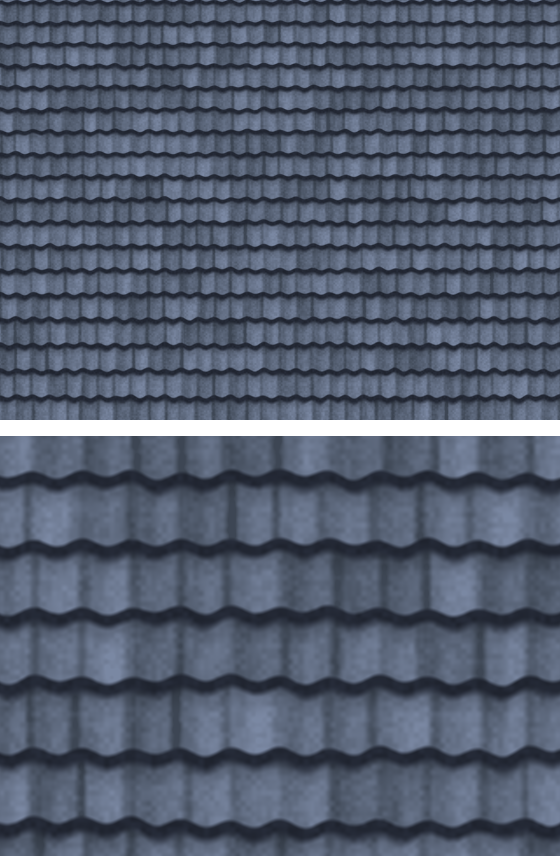
Top, the full canvas; bottom, a detail of the centre.
A WebGL 1 fragment shader for this texture:

```glsl
precision highp float;
// Slate-blue roof of rolled tiles in straight columns and overlapping courses.
// Courses widen towards the eaves; each wavy lower edge casts a short shadow.
// Hashed tones, warped joints, streaks and grain weather the single tiles.

uniform vec2 u_resolution;

#define COLUMNS 34.0
#define FIRST_EDGE 0.0087
#define COURSE_HEIGHT 0.0487
#define COURSE_GROWTH 0.0004
#define EDGE_WAVE 0.050
#define JOINT_WARP 0.36
#define TONE_RANGE 0.46
#define GRAIN 0.24
#define SHADOW_COLOR vec3(0.135, 0.155, 0.203)
#define SLATE_DARK vec3(0.235, 0.270, 0.322)
#define SLATE_LIGHT vec3(0.470, 0.522, 0.625)

const float TAU = 6.28318;

float hash(vec2 p) {
  return fract(sin(dot(p, vec2(127.1, 311.7))) * 43758.5453);
}

float noise(vec2 p) {
  vec2 i = floor(p);
  vec2 f = fract(p);
  f = f * f * (3.0 - 2.0 * f);
  return mix(mix(hash(i), hash(i + vec2(1.0, 0.0)), f.x),
             mix(hash(i + vec2(0.0, 1.0)), hash(i + vec2(1.0, 1.0)), f.x), f.y);
}

// Continuous course number, counted downwards from the first edge
float courseAt(float depth) {
  float y = depth - FIRST_EDGE;
  y -= 0.003 * sin(TAU * y / 0.943);
  float root = sqrt(COURSE_HEIGHT * COURSE_HEIGHT + 4.0 * COURSE_GROWTH * y);
  return (root - COURSE_HEIGHT) / (2.0 * COURSE_GROWTH);
}

// Brightness across one tile: joint of given depth, shallow pan, raised roll
float rollProfile(float u, float jointDepth) {
  float joint = 1.0 - smoothstep(0.0, 0.20, min(u, 1.0 - u));
  float roll = smoothstep(0.25, 0.60, u) * (1.0 - smoothstep(0.78, 1.0, u));
  return 0.20 * roll - jointDepth * joint;
}

void main() {
  vec2 uv = gl_FragCoord.xy / u_resolution;
  float across = uv.x * COLUMNS;

  // Wavy course edges, with small uneven sagging
  float wave = EDGE_WAVE * sin(TAU * (across - 0.25));
  float level = courseAt(1.0 - uv.y) + 0.10 - wave;
  float edge = floor(level + 0.5);
  level += 0.08 * (noise(vec2(across * 1.3, edge * 7.0)) - 0.5);
  float course = floor(level);
  float t = fract(level);

  // Tile column with slightly uneven joints
  float tileX = across + JOINT_WARP * (noise(vec2(across * 0.8, course * 5.0)) - 0.5);
  float column = floor(tileX);
  float u = fract(tileX);

  // Tone of each tile, blended at its left joint; joints vary in depth
  float tone = mix(hash(vec2(column - 1.0, course)), hash(vec2(column, course)),
                   smoothstep(0.0, 0.14, u));
  float jointDepth = 0.12 + 0.30 * hash(vec2(floor(tileX + 0.5), course + 40.0));

  // Weathering: vertical streaks and fine grain
  float streak = noise(vec2(uv.x * 130.0, course * 3.0 + t * 1.2)) - 0.5;
  float grain = noise(uv * vec2(320.0, 240.0)) - 0.5;
  float light = 0.48 + TONE_RANGE * (tone - 0.5) + rollProfile(u, jointDepth)
              + 0.20 * streak + GRAIN * grain;
  vec3 color = mix(SLATE_DARK, SLATE_LIGHT, clamp(light, 0.0, 1.0));
  color *= mix(0.86, 1.02, smoothstep(0.15, 0.50, t));

  // Shadow below the overlapping edge, uneven in length
  float reach = 0.20 + 0.10 * noise(vec2(across * 1.7, edge * 11.0));
  float lit = smoothstep(0.08, reach, t) * (1.0 - smoothstep(0.92, 1.0, t));
  vec3 shadow = SHADOW_COLOR * (1.0 + 0.25 * grain);
  gl_FragColor = vec4(mix(shadow, color, lit), 1.0);
}
```
